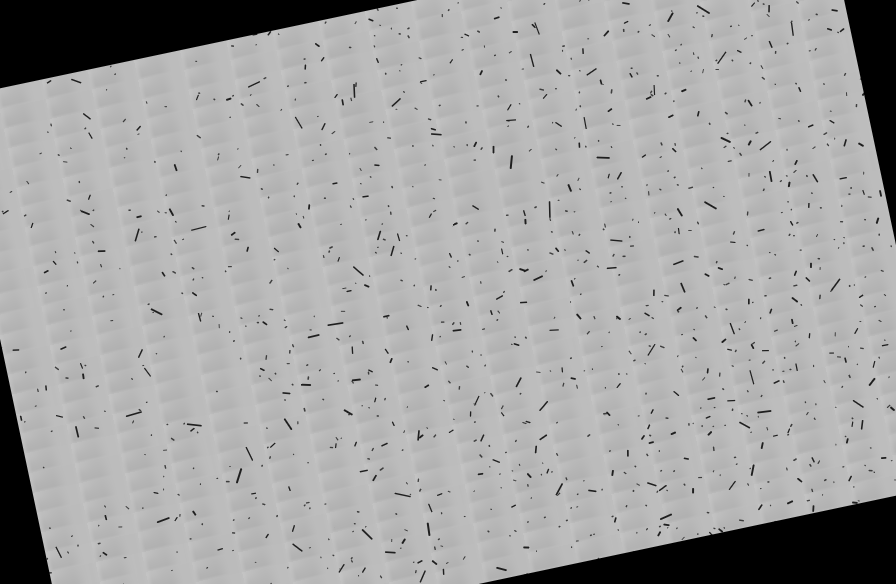
A Shadertoy shader for this texture:

```glsl
#define TILT 0.2085
#define GRID vec2(19.0, 29.0)
#define LIGHT_GREY 0.744
#define BAND_DEPTH 0.017
#define TILE_DEPTH 0.032
#define FIBRE_CELL 0.046
#define FIBRE_WIDTH 0.0015
#define SPECK_CELL 0.026
#define SPECK_WIDTH 0.0012
#define FIBRE_GREY 0.12

float hash(vec2 p) {
    return fract(sin(dot(p, vec2(127.1, 311.7))) * 43758.5453);
}

float segment(vec2 p, vec2 halfAxis) {
    float t = clamp(dot(p, halfAxis) / dot(halfAxis, halfAxis), -1.0, 1.0);
    return length(p - halfAxis * t);
}

// Paper made of slightly uneven tiles, shaded in soft vertical bands
float paper(vec2 sheetUV) {
    vec2 g = sheetUV * GRID;
    vec2 id = floor(g);
    vec2 f = fract(g);
    float band = smoothstep(0.0, 0.12, f.x) * (1.0 - smoothstep(0.45, 0.8, f.x));
    float fall = smoothstep(0.0, 0.15, f.y) * (1.0 - f.y);
    float shade = LIGHT_GREY - band * (BAND_DEPTH + TILE_DEPTH * fall);

    // Pale fan opening from one corner, and a faint slope across the tile
    vec2 corner = (f - vec2(0.08, 0.85)) * vec2(2.5, 1.5);
    shade += 0.022 * exp(-4.0 * dot(corner, corner));
    shade -= 0.008 * smoothstep(0.0, 1.0, f.x) * (1.0 - smoothstep(0.9, 1.0, f.x));
    return shade + 0.009 * (hash(id) - 0.5);
}

// Scattered strokes, one candidate per cell; returns their coverage
float strokes(vec2 p, float cell, float width, vec2 lengths, float density, float seed, float px) {
    float ink = 0.0;
    vec2 home = floor(p / cell);
    for (int j = -1; j <= 1; j++)
    for (int i = -1; i <= 1; i++) {
        vec2 id = home + vec2(i, j);
        vec2 key = id + seed;
        float present = step(hash(key + 3.1), density);
        vec2 center = (id + vec2(hash(key + 7.3), hash(key + 11.9))) * cell;
        float angle = 3.14159 * hash(key + 17.7);
        float size = hash(key + 23.3);
        float halfLength = mix(lengths.x, lengths.y, size * size * size);
        float d = segment(p - center, halfLength * vec2(cos(angle), sin(angle)));
        float w = width * mix(0.65, 1.15, hash(key + 29.5));
        ink = max(ink, present * clamp((w - d) / px + 0.5, 0.0, 1.0));
    }
    return ink;
}

void mainImage(out vec4 fragColor, in vec2 fragCoord) {
    float px = 1.0 / iResolution.y;
    vec2 halfSize = 0.5 * iResolution.xy * px;
    vec2 q = fragCoord * px - halfSize;

    // Sheet coordinates, turned against the canvas
    float c = cos(TILT), s = sin(TILT);
    vec2 p = vec2(c * q.x + s * q.y, c * q.y - s * q.x);
    vec2 uv = p / (2.0 * halfSize) + 0.5;
    float shade = paper(uv);

    // Debris thickens toward the lower right
    float crowd = clamp(0.15 + 0.6 * uv.x + 0.35 * (1.0 - uv.y), 0.0, 1.0);
    float fibres = strokes(p, FIBRE_CELL, FIBRE_WIDTH, vec2(0.003, 0.013),
                           0.75 * crowd, 0.0, px);
    float specks = strokes(p, SPECK_CELL, SPECK_WIDTH, vec2(0.0004, 0.003),
                           0.15 + 0.4 * crowd, 57.0, px);
    shade = mix(shade, FIBRE_GREY, max(fibres, 0.8 * specks));

    // Sheet outline over black
    vec2 edge = abs(p) - halfSize;
    float inside = clamp(0.5 - max(edge.x, edge.y) / px, 0.0, 1.0);
    fragColor = vec4(vec3(shade * inside), 1.0);
}
```
